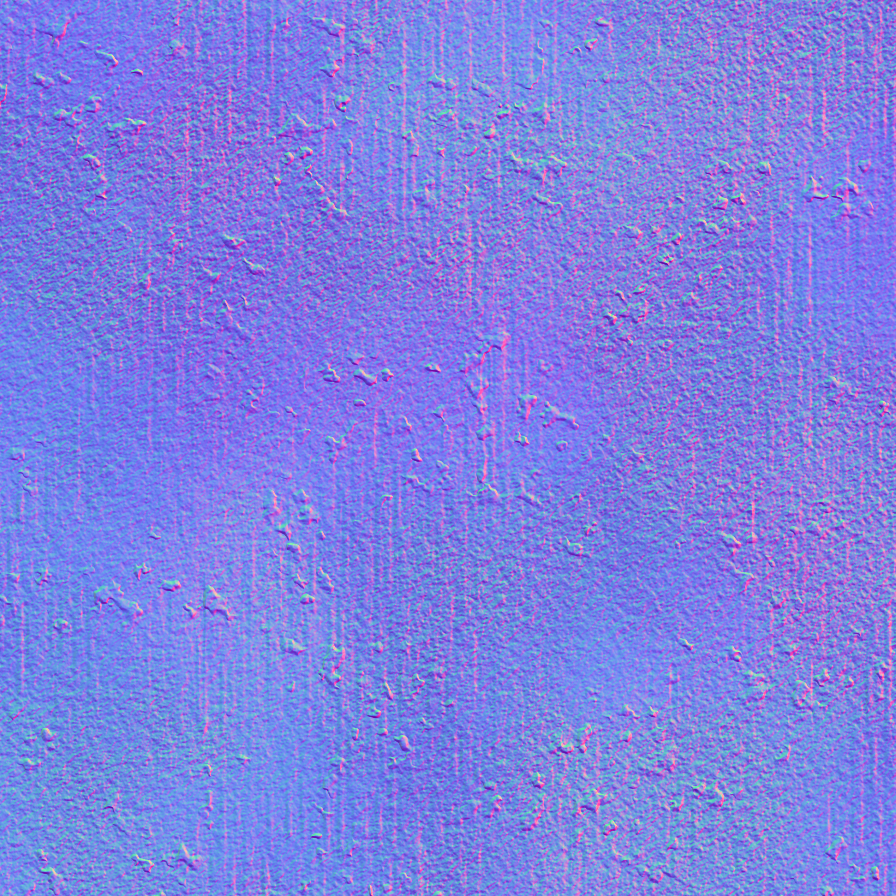
Reproduce this texture map procedurally as a three.js fragment shader.

```glsl
// Tangent-space normal map of rough, vertically brushed plaster.
// A height field of grain, crumbs and streaks is differenced into a slope,
// a broad uneven tilt is added, and the normal is packed into colour.

#define GRAIN_FREQ 290.0   // grain cells across the canvas
#define GRAIN_SLOPE 0.37   // steepness of the grain
#define GRAIN_SHEAR -0.28  // diagonal lean of the grain
#define STREAK_FREQ 190.0  // brushed lines across the canvas
#define STREAK_SLOPE 0.25  // steepness of the brushed lines
#define LUMP_FREQ 72.0     // scattered crumbs across the canvas
#define LUMP_SLOPE 0.3     // steepness of the crumbs
#define TILT 0.42          // strength of the broad colour patches
#define DULLING 2.5        // loss of blue on steep slopes
#define HIDDEN_GRAIN 0.16  // squared slope of grain too fine to draw
#define RED_SKEW 0.5       // extra pink on slopes facing sideways
#define STEP 0.0007        // half width of the slope measurement

varying vec2 vUv;

float hash(vec2 p) {
  return fract(sin(dot(p, vec2(127.1, 311.7))) * 43758.5453);
}

float noise(vec2 p) {
  vec2 i = floor(p);
  vec2 f = p - i;
  f = f * f * f * (f * (f * 6.0 - 15.0) + 10.0);
  float low = mix(hash(i), hash(i + vec2(1.0, 0.0)), f.x);
  float high = mix(hash(i + vec2(0.0, 1.0)), hash(i + vec2(1.0, 1.0)), f.x);
  return mix(low, high, f.y);
}

float fbm(vec2 p) {
  float sum = 0.0;
  float weight = 0.5;
  for (int i = 0; i < 4; i++) {
    sum += weight * noise(p);
    p = mat2(0.8, 0.6, -0.6, 0.8) * p * 2.1 + 17.3;
    weight *= 0.5;
  }
  return sum / 0.9375;
}

// Three turned octaves of grain, each weighted to a similar slope.
float grainHeight(vec2 p) {
  vec2 q = vec2(p.x + GRAIN_SHEAR * p.y, p.y);
  mat2 turn = mat2(0.81, 0.59, -0.59, 0.81);
  float h = noise(turn * q * GRAIN_FREQ);
  h += 0.55 * noise(q * turn * GRAIN_FREQ * 1.55 + 31.0);
  h += 1.1 * noise(q * GRAIN_FREQ * 0.45 + 57.0);
  return GRAIN_SLOPE * h / GRAIN_FREQ;
}

// Thin brushed lines, with a few wider and deeper scratches.
float streakHeight(vec2 p, float brushed) {
  float lines = noise(vec2(p.x * STREAK_FREQ, p.y * 14.0 + 5.0));
  float wide = noise(vec2(p.x * STREAK_FREQ * 0.4 + 71.0, p.y * 11.0));
  float scratch = smoothstep(0.8, 1.0, wide);
  return STREAK_SLOPE * (lines * brushed - 0.9 * scratch) / STREAK_FREQ;
}

// Sparse raised crumbs: only the peaks of the noise stay.
float lumpHeight(vec2 p) {
  vec2 warp = vec2(noise(p * 150.0), noise(p * 150.0 + 43.0)) - 0.5;
  float peaks = noise(mat2(0.9, 0.44, -0.44, 0.9) * p * LUMP_FREQ + 0.7 * warp);
  float gathered = smoothstep(0.35, 0.75, noise(p * 13.0 + 9.0));
  return LUMP_SLOPE * gathered * smoothstep(0.68, 1.05, peaks) / LUMP_FREQ;
}

float height(vec2 p, float rough, float brushed) {
  return rough * grainHeight(p) + streakHeight(p, brushed) + lumpHeight(p);
}

void main() {
  vec2 p = vUv + 0.13;

  // Slowly varying roughness and brushing
  float rough = mix(0.72, 1.28, smoothstep(0.28, 0.72, fbm(p * 4.5 + 11.0)));
  float brushed = mix(0.2, 1.5, smoothstep(0.35, 0.68, fbm(p * vec2(7.0, 4.0) + 29.0)));

  // Slope by central differences
  vec2 e = vec2(STEP, 0.0);
  vec2 slope = vec2(
    height(p + e.xy, rough, brushed) - height(p - e.xy, rough, brushed),
    height(p + e.yx, rough, brushed) - height(p - e.yx, rough, brushed)
  ) / (2.0 * STEP);

  // Broad patches leaning towards violet or blue
  vec2 patchPos = p * vec2(5.0, 4.0);
  vec2 tilt = vec2(fbm(patchPos + 3.0), fbm(patchPos + 83.0)) - 0.5;
  slope = TILT * tilt - slope;

  // Pack the normal
  float steep = dot(slope, slope);
  vec2 n = slope / sqrt(1.0 + steep);
  float hidden = HIDDEN_GRAIN * rough * rough;
  float blue = 0.5 + 0.5 / sqrt(1.0 + DULLING * (steep + hidden));
  float red = 0.5 + 0.5 * n.x + RED_SKEW * (n.x * n.x - 0.05);
  gl_FragColor = vec4(clamp(vec3(red, 0.5 + 0.5 * n.y, blue), 0.0, 1.0), 1.0);
}
```
